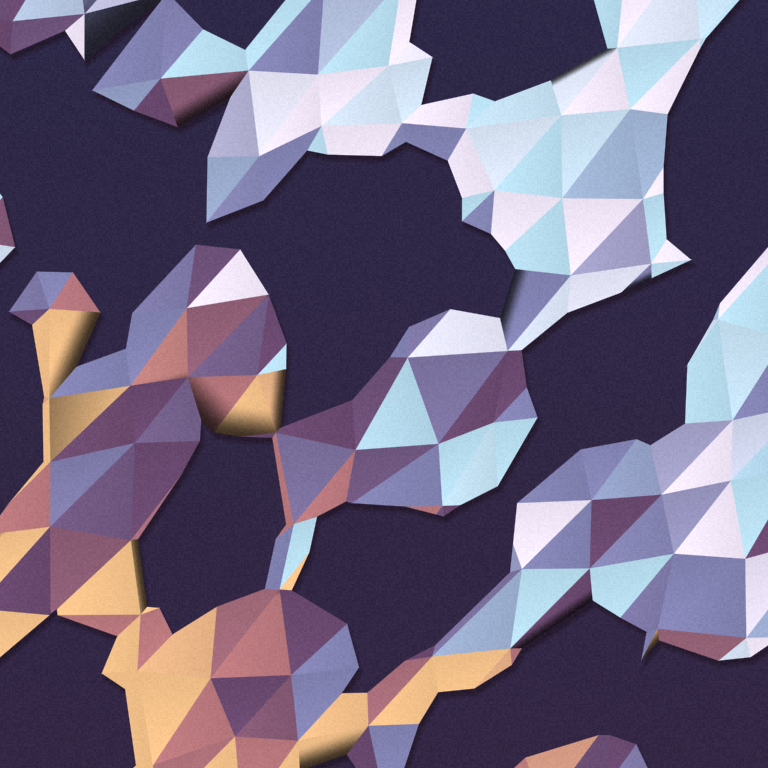
A WebGL 1 fragment shader for this background:

```glsl
precision highp float;
// Faceted low-poly islands and small chips rising out of a dark flat plane.

uniform vec2 u_resolution;

#define CELLS 10.2         // mesh cells across the canvas
#define TILT -0.08         // mesh rotation in radians
#define JITTER 0.36        // vertex displacement, in cells
#define LEVEL 0.13         // plane height: higher leaves fewer islands
#define ROUGHNESS 1.35     // random part of the vertex heights
#define CHIPS 0.22         // chance of a small peak in open areas
#define SWEEP 0.60         // warm lower left to cold upper right
#define GRAIN 0.035        // film grain strength
#define SEED vec2(17.0, 43.0)

float hash(vec2 p) {
  vec3 q = fract(p.xyx * 0.1031);
  q += dot(q, q.yzx + 33.33);
  return fract((q.x + q.y) * q.z);
}

float cross2(vec2 a, vec2 b) { return a.x * b.y - a.y * b.x; }
vec2 perp(vec2 v) { return vec2(-v.y, v.x); }

// Mesh vertex: xy is the jittered position, z the height above the plane.
vec3 vertexAt(vec2 id) {
  vec2 s = id + SEED;
  vec2 offset = vec2(hash(s), hash(s + 71.0)) - 0.5;
  float h = sin(dot(s, vec2(1.40, -0.95)) + 1.3)
          + sin(dot(s, vec2(0.65, 1.45)) + 0.4)
          + ROUGHNESS * (2.0 * hash(s + 131.0) - 1.0) - LEVEL;
  if (h < -0.6 && hash(s + 197.0) < CHIPS) h = 0.2;
  return vec3(id + JITTER * offset, h);
}

// Tone ramp from warm orange through mauve to pale blue and white.
vec3 facetColor(float tone, float tint) {
  vec3 pale = mix(vec3(0.73, 0.88, 0.95), vec3(0.96, 0.92, 0.99),
                  smoothstep(0.3, 0.7, tint));
  vec3 c = mix(vec3(0.97, 0.77, 0.55), vec3(0.74, 0.48, 0.50),
               smoothstep(0.07, 0.13, tone));
  c = mix(c, vec3(0.42, 0.29, 0.44), smoothstep(0.19, 0.27, tone));
  c = mix(c, vec3(0.52, 0.52, 0.71), smoothstep(0.37, 0.45, tone));
  return mix(c, pale, smoothstep(0.53, 0.62, tone));
}

// One triangle: premultiplied colour and coverage, weighted by overlap.
void addFacet(vec2 p, vec3 a, vec3 b, vec3 c, vec2 pairId, float side,
              float soft, inout vec4 sum, inout float total) {
  vec2 ab = b.xy - a.xy, bc = c.xy - b.xy, ca = a.xy - c.xy;
  vec3 edge = vec3(cross2(bc, p - b.xy), cross2(ca, p - c.xy),
                   cross2(ab, p - a.xy));
  vec3 dist = edge / vec3(length(bc), length(ca), length(ab));
  float weight = clamp(0.5 + min(dist.x, min(dist.y, dist.z)) / soft, 0.0, 1.0);
  if (weight <= 0.0) return;

  // Height on the facet; its slope turns height into distance to the shore.
  float area = cross2(ab, -ca);
  vec3 bary = edge / area;
  float h = dot(bary, vec3(a.z, b.z, c.z));
  vec2 slope = (a.z * perp(bc) + b.z * perp(ca) + c.z * perp(ab)) / area;
  float cover = clamp(0.5 + h / (soft * length(slope) + 1e-4), 0.0, 1.0);

  // Facets in one slanted pair share most of their tone.
  vec2 id = pairId + SEED;
  float own = hash(id + 23.0 + 57.0 * side);
  float mixed = 0.65 * hash(id + 311.0) + 0.35 * own;
  vec2 center = (a.xy + b.xy + c.xy) / (3.0 * CELLS);
  float tone = 0.48 + 0.78 * (mixed - 0.5) + SWEEP * (center.x + center.y - 1.0);
  vec3 col = facetColor(tone, hash(id + 401.0 + 13.0 * side));
  col *= 0.95 + 0.10 * bary.x;
  col *= mix(1.0, 0.25 + 0.75 * smoothstep(0.0, 0.4, h), step(own, 0.07));

  sum += vec4(col * cover, cover) * weight;
  total += weight;
}

vec4 mesh(vec2 p, float soft) {
  vec4 sum = vec4(0.0);
  float total = 1e-4;
  for (int j = -1; j <= 1; j++) {
    for (int i = -1; i <= 1; i++) {
      vec2 id = floor(p) + vec2(float(i), float(j));
      vec3 a = vertexAt(id);
      vec3 b = vertexAt(id + vec2(1.0, 0.0));
      vec3 c = vertexAt(id + vec2(1.0, 1.0));
      vec3 d = vertexAt(id + vec2(0.0, 1.0));
      addFacet(p, a, b, c, id + vec2(1.0, 0.0), 0.0, soft, sum, total);
      addFacet(p, a, c, d, id, 1.0, soft, sum, total);
    }
  }
  return sum / total;
}

void main() {
  vec2 uv = gl_FragCoord.xy / u_resolution.y;
  float ct = cos(TILT), st = sin(TILT);
  vec2 p = mat2(ct, st, -st, ct) * uv * CELLS;
  float pixel = CELLS / u_resolution.y;

  // Plane, soft shadow below the islands, then the islands.
  vec3 col = mix(vec3(0.20, 0.152, 0.268), vec3(0.178, 0.16, 0.28), uv.y);
  float shadow = mesh(p + vec2(-0.03, 0.08), 0.06 + pixel).a;
  col = mix(col, vec3(0.13, 0.085, 0.15), 0.75 * shadow);
  vec4 islands = mesh(p, 1.3 * pixel);
  col = col * (1.0 - islands.a) + islands.rgb;

  col += GRAIN * (hash(floor(uv * 512.0)) - 0.5);
  gl_FragColor = vec4(col, 1.0);
}
```
